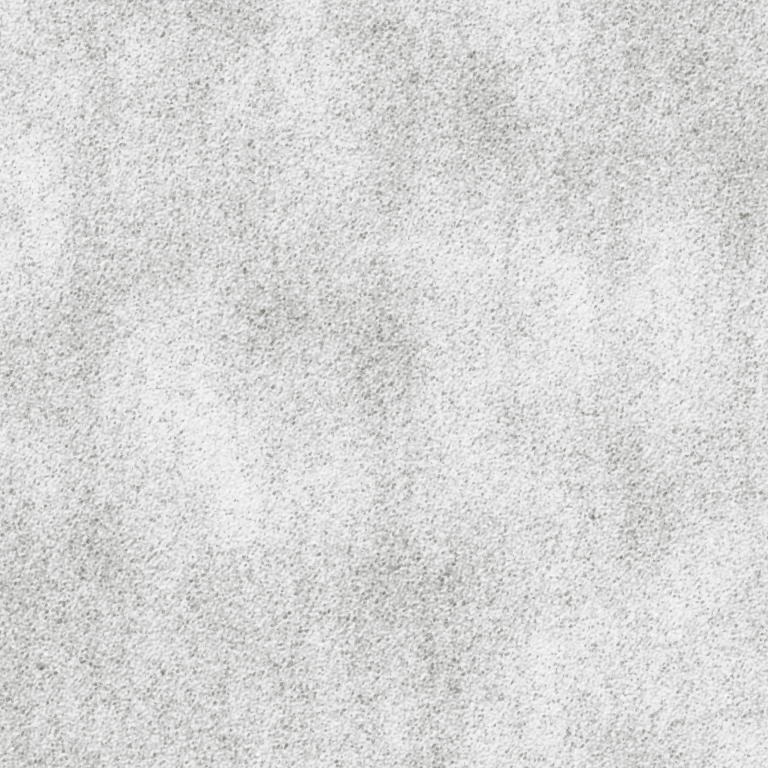
A Shadertoy shader for this texture:

```glsl
// Weathered pale concrete: ragged stains and faint vertical streaks under a gritty skin.
// Gradient noise builds the stains and the side-lit grain; jittered cells scatter small
// dark pits, and short loops add a few larger holes and hairline scratches.

#define BASE_TONE 0.870
#define STAIN_DEPTH 0.145
#define STREAK_DEPTH 0.05
#define GRAIN_SCALE 215.0
#define GRAIN_DEPTH 0.12
#define RELIEF_DEPTH 0.13
#define PIT_SCALE 150.0
#define PIT_DEPTH 0.19
#define HOLE_COUNT 14
#define SCRATCH_COUNT 6
#define WARM_SHADE 0.07

vec2 hash2(vec2 p) {
    vec3 q = fract(p.xyx * vec3(0.1031, 0.1030, 0.0973));
    q += dot(q, q.yzx + 33.33);
    return fract((q.xx + q.yz) * q.zy);
}

// Slope of one lattice corner along the offset from it
float corner(vec2 cell, vec2 offset) {
    float angle = 6.2832 * hash2(cell).x;
    return dot(vec2(cos(angle), sin(angle)), offset);
}

float gradientNoise(vec2 p) {
    vec2 i = floor(p), f = fract(p);
    vec2 u = f * f * f * (f * (f * 6.0 - 15.0) + 10.0);
    vec2 e = vec2(1.0, 0.0);
    float low = mix(corner(i, f), corner(i + e.xy, f - e.xy), u.x);
    float high = mix(corner(i + e.yx, f - e.yx), corner(i + e.xx, f - e.xx), u.x);
    return mix(low, high, u.y);
}

const mat2 TURN = mat2(0.8, 0.6, -0.6, 0.8);

float fbm(vec2 p) {
    float sum = 0.0, amp = 0.5;
    for (int i = 0; i < 6; i++) {
        sum += amp * gradientNoise(p);
        p = TURN * p * 2.03 + 17.3;
        amp *= 0.6;
    }
    return sum;
}

float grainHeight(vec2 p) {
    return gradientNoise(TURN * p) + 0.6 * gradientNoise(p * 0.53 + 31.0);
}

// Compact specks, one per jittered cell, more of them and larger as amount grows
float specks(vec2 p, float amount) {
    vec2 cell = floor(p);
    float cover = 0.0;
    for (int y = -1; y <= 1; y++)
    for (int x = -1; x <= 1; x++) {
        vec2 id = cell + vec2(x, y);
        vec2 rnd = hash2(id + 700.0);
        vec2 d = p - id - hash2(id + 150.0);
        d = mix(d, TURN * d, rnd.x) * vec2(1.0, mix(0.65, 1.35, rnd.y));
        float radius = 0.42 * amount * sqrt(rnd.x) + 0.06;
        float present = step(rnd.y, amount);
        float strength = mix(0.45, 1.0, fract(rnd.x * 7.0));
        cover = max(cover, present * strength
              * (1.0 - smoothstep(radius - 0.10, radius + 0.16, length(d))));
    }
    return cover;
}

float segmentDistance(vec2 p, vec2 a, vec2 b) {
    vec2 ab = b - a;
    return length(p - a - ab * clamp(dot(p - a, ab) / dot(ab, ab), 0.0, 1.0));
}

void mainImage(out vec4 fragColor, in vec2 fragCoord) {
    vec2 uv = fragCoord / iResolution.y;
    float pixel = 1.0 / iResolution.y;

    // Ragged stains, a few with firmer edges, and vertical streaks
    vec2 warp = 0.02 * vec2(fbm(uv * 9.0 + 5.0), fbm(uv * 9.0 + 45.0));
    float stain = fbm((uv + warp) * 4.4 + vec2(12.4, 7.8));
    float patchEdge = smoothstep(0.08, 0.14, fbm((uv + warp) * 2.9 + 63.0));
    float streak = gradientNoise(uv * vec2(13.0, 1.5) + 80.0)
                 + 0.6 * gradientNoise(uv * vec2(55.0, 5.0) + 140.0);
    float mottle = fbm(uv * 48.0 + 210.0);
    float tone = BASE_TONE + STAIN_DEPTH * stain + STREAK_DEPTH * streak
               + 0.07 * mottle - 0.022 * patchEdge;
    float dirt = clamp((BASE_TONE - tone) * 9.0, -0.6, 0.8);

    // Rough skin: even grit plus relief lit from the upper left
    vec2 grainPos = uv * GRAIN_SCALE;
    float relief = grainHeight(grainPos) - grainHeight(grainPos + vec2(-0.22, 0.34));
    float grit = gradientNoise(TURN * grainPos + 400.0)
               + 0.6 * gradientNoise(grainPos * 0.45 + 250.0);
    tone += (1.0 + 0.3 * dirt) * (RELIEF_DEPTH * relief + GRAIN_DEPTH * grit);

    // Small dark pits, denser in the dirty areas and in loose clusters
    float cluster = gradientNoise(uv * 38.0 + 500.0);
    float amount = clamp(0.52 + 0.16 * dirt + 0.35 * cluster, 0.2, 0.85);
    vec2 pitPos = uv * PIT_SCALE + 0.3 * gradientNoise(uv * 260.0 + 320.0);
    tone -= PIT_DEPTH * specks(pitPos, amount);

    // Scattered larger holes with ragged outlines
    float ragged = 0.003 * gradientNoise(uv * 150.0 + 600.0);
    for (int i = 0; i < HOLE_COUNT; i++) {
        vec2 seed = vec2(float(i), 7.0);
        vec2 rnd = hash2(seed + 20.0);
        vec2 d = TURN * (uv - hash2(seed));
        float size = mix(0.0018, 0.0065, rnd.x * rnd.x * rnd.x);
        float dist = length(d * vec2(1.0, mix(0.6, 1.3, rnd.y))) - size + ragged;
        tone -= 0.15 * (1.0 - smoothstep(-pixel, pixel + 0.0012, dist));
    }

    // Faint hairline scratches, pale or dark
    for (int i = 0; i < SCRATCH_COUNT; i++) {
        vec2 seed = vec2(float(i), 53.0);
        vec2 rnd = hash2(seed + 9.0);
        vec2 start = hash2(seed);
        float angle = 6.2832 * rnd.x;
        vec2 end = start + mix(0.03, 0.09, rnd.y) * vec2(cos(angle), sin(angle));
        float dist = segmentDistance(uv + 0.3 * warp, start, end);
        float line = 1.0 - smoothstep(0.0004, 0.0012 + pixel, dist);
        tone += line * (rnd.y > 0.5 ? 0.05 : -0.06);
    }

    // Flatten the highlights and warm the shadows slightly
    tone = min(tone, 0.91 + 0.5 * (tone - 0.91));
    tone = clamp(tone, 0.45, 0.97);
    float warmth = WARM_SHADE * max(0.86 - tone, 0.0);
    fragColor = vec4(tone, tone, tone - warmth, 1.0);
}
```
